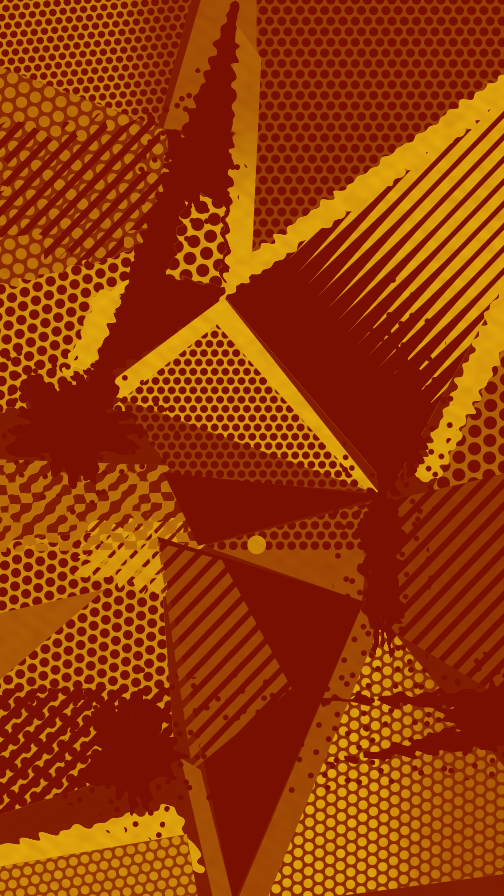
Reproduce this background procedurally as a Shadertoy shader.

```glsl
// Grunge collage of sharp triangles in maroon and gold, with halftones, slanted stripes and ink splats.
// Each layer paints one tone (0 maroon, 1 gold) through a signed distance; a ramp colours the result.
// Plane: x runs 0 to 4.32 rightwards, y runs 0 to 7.68 downwards.

vec2 pos;
float pixel, tone;

void paint(float value, float d) {
    tone = mix(tone, value, clamp(0.5 - d / pixel, 0.0, 1.0));
}
void ink(float d) { paint(0.0, d); }

float edge(float ax, float ay, float bx, float by) {
    vec2 d = normalize(vec2(bx - ax, by - ay)), q = pos - vec2(ax, ay);
    return d.y * q.x - d.x * q.y;
}

// Convex shapes, corners clockwise on screen
float tri(float ax, float ay, float bx, float by, float cx, float cy) {
    return max(edge(ax, ay, bx, by), max(edge(bx, by, cx, cy), edge(cx, cy, ax, ay)));
}
float quad(float ax, float ay, float bx, float by, float cx, float cy, float dx, float dy) {
    return max(max(edge(ax, ay, bx, by), edge(bx, by, cx, cy)), max(edge(cx, cy, dx, dy), edge(dx, dy, ax, ay)));
}

// Discs on a tilted honeycomb
float dots(float angle, float gap) {
    vec2 s = gap * vec2(1.0, 1.732);
    vec2 q = mat2(cos(angle), sin(angle), -sin(angle), cos(angle)) * pos;
    float d = min(length(mod(q, s) - 0.5 * s), length(mod(q + 0.5 * s, s) - 0.5 * s));
    return d - 0.38 * gap;
}

// Rising diagonal bars
float stripes(float halfWidth) {
    float gap = 0.133;
    return abs(mod(dot(pos, vec2(0.72, 0.694)), gap) - 0.5 * gap) - halfWidth;
}

float splat(float x, float y, float w, float h) {
    vec2 q = (pos - vec2(x, y)) / vec2(w, h);
    float a = atan(q.y, q.x);
    float rim = 1.0 + 0.13 * sin(5.0 * a + x) + 0.16 * sin(13.0 * a + 2.0 * sin(4.0 * a));
    return (length(q) - rim) * min(w, h);
}

// Distance to the nearest scattered point
float cells(vec2 q) {
    float nearest = 2.0;
    for (int i = 0; i < 9; i++) {
        vec2 c = floor(q) + vec2(i % 3 - 1, i / 3 - 1);
        vec2 h = fract(sin(c.x * vec2(127.1, 269.5) + c.y * vec2(311.7, 183.3)) * 437.58);
        nearest = min(nearest, length(q - c - h));
    }
    return nearest;
}

void mainImage(out vec4 fragColor, in vec2 fragCoord) {
    pos = vec2(fragCoord.x, iResolution.y - fragCoord.y) / iResolution.xy * vec2(4.32, 7.68);
    pixel = 7.68 / iResolution.y;
    float x = pos.x, y = pos.y, specks = cells(pos * 7.0), d;
    float rough = 0.02 * sin(x * 23.0 + 3.0 * sin(y * 17.0)) + 0.015 * sin(y * 41.0 - x * 33.0);
    tone = 0.08;

    // Upper left halftones: holes, beads under slashes, holes
    d = quad(-1., -1., 1.9, -1., 1.35, 1.1, -1., 0.2);
    paint(mix(0.7, 0.3, smoothstep(0.9, 1.5, x)), d);
    ink(max(d, dots(0.1, 0.088)));
    d = quad(-1., 0.2, 2.2, 1.4, 1.5, 2.6, -1., 2.6);
    paint(0.17, d);
    paint(0.6, max(d, dots(0.35, 0.128)));
    ink(max(splat(0.7, 1.65, 0.85, 0.6), stripes(0.03)));
    d = quad(-1., 2.75, 1.3, 2.1, 0.7, 3.4, -1., 3.7) + rough;
    paint(0.8, d);
    ink(max(d, dots(0.4, 0.12)));

    // Upper right halftone and the central strips
    d = quad(2.2, -1., 5., -1., 5., 0.3, 2.1, 2.3);
    paint(0.29, d);
    ink(max(d, dots(0., 0.105)));
    paint(0.4, quad(1.75, -0.1, 2.2, -0.1, 2.2, 1.2, 1.4, 1.1));
    paint(mix(0.5, 0.9, smoothstep(0.8, 2., y)), quad(2.02, 0.2, 2.24, 0.5, 2.15, 2.4, 1.9, 2.5));

    // Dark spike with a perforated gold wedge
    ink(tri(2.04, -0.1, 1.93, 2.6, 0.7, 3.35) + rough);
    d = quad(1.6, 1.6, 1.92, 1.75, 1.9, 2.48, 1.45, 2.35) + rough;
    paint(0.85, d);
    ink(max(d, dots(0.3, 0.15)));
    paint(0.93, quad(0.8, 2.55, 1.1, 2.4, 0.8, 3.15, 0.55, 3.2) + rough);

    // Striped fan opening to the right
    d = quad(1.92, 2.54, 5., 0.14, 5., 1.2, 3.35, 4.2);
    paint(0.9, d);
    float depth = edge(1.92, 2.54, 3.35, 4.2);
    ink(max(d, stripes(mix(0.085, 0.022, smoothstep(0., 1.9, depth)))));
    paint(0.92, quad(2., 2.3, 5., 0.12, 5., 0.42, 1.92, 2.54) + rough);

    // Right margin: perforated patch, gold bar, dim stripes
    d = tri(4.7, 2.2, 5., 4.4, 3.7, 4.2);
    paint(0.5, d);
    ink(max(d, dots(0.5, 0.15)));
    paint(0.9, quad(4.4, 2.2, 4.4, 2.85, 3.75, 4.1, 3.55, 4.1) + rough);
    d = quad(3.3, 4.3, 5., 3.9, 5., 6.4, 3.35, 5.4);
    ink(d);
    paint(0.24, max(d, stripes(0.038)));

    // Lower left: gold halftone, brown wedge, slashes
    d = quad(-1., 4.75, 1.35, 4.5, 1.5, 6.5, -1., 7.3);
    paint(0.75, d);
    ink(max(d, dots(0.45, 0.115)));
    ink(max(max(d, 5.9 - y), stripes(0.035)));
    paint(0.45, tri(-0.2, 5.3, 0.9, 5.05, -0.2, 6.));
    paint(0.85, max(splat(1.2, 4.75, 0.5, 0.3), stripes(0.05)));
    paint(0.6, max(quad(-1., 3.9, 1.7, 4., 1.7, 4.7, -1., 4.75), stripes(0.035) + rough));
    paint(0.92, quad(-0.1, 7.27, 1.5, 6.9, 1.75, 7.45, -0.1, 7.5) + rough);
    d = tri(-1., 7.6, 1.6, 7.15, 1.75, 8.);
    paint(0.25, d);
    paint(0.75, max(d, dots(0.2, 0.1)));

    // Dark lower triangle with brown stripes and an edge strip
    ink(tri(1.35, 4.6, 3.12, 5.15, 2., 7.75));
    paint(0.33, max(quad(1.35, 4.65, 1.9, 4.8, 2.5, 5.9, 1.65, 6.6), stripes(0.04)));
    paint(0.4, quad(1.55, 6.5, 1.72, 6.6, 2.02, 7.8, 1.85, 7.8));

    // Lower right beaded pyramid
    d = quad(3.1, 5.2, 3.4, 5.45, 5., 7.4, 2., 7.8);
    paint(0.36, d);
    d = max(d, edge(2.25, 7.8, 3.2, 5.5));
    paint(0.18, d);
    paint(mix(0.9, 0.5, smoothstep(3.1, 4., x)), max(d, dots(0.5, 0.105)));

    // Central gold triangle, perforated core and brown shards
    paint(0.93, tri(1.92, 2.55, 3.27, 4.25, 0.85, 3.35));
    d = tri(1.86, 2.78, 3.15, 4.22, 0.95, 3.5);
    float shade = tri(1., 3.4, 3.2, 4.22, 1.5, 4.08);
    paint(0.85, d);
    paint(0.27, shade);
    ink(max(min(d, shade), dots(0., 0.092)));
    ink(tri(1.4, 4.05, 3.3, 4.25, 1.7, 4.68));
    d = tri(1.75, 4.68, 3.2, 4.3, 3.1, 5.15);
    paint(0.36, d);
    ink(max(max(d, y - 4.72), dots(0., 0.1)));
    paint(0.75, length(pos - vec2(2.2, 4.67)) - 0.08);

    // Ink splats, smears and droplets
    d = min(splat(0.62, 3.65, 0.5, 0.42), splat(1.13, 6.45, 0.36, 0.42));
    d = min(d, min(splat(3.28, 4.8, 0.17, 0.75), splat(3.45, 3.6, 0.2, 0.5)));
    d = min(d, min(splat(4.3, 6.15, 0.45, 0.25), splat(1.62, 1.4, 0.2, 0.33)));
    d = min(d, min(tri(2.6, 6., 4.4, 5.9, 4.4, 6.1), tri(2.9, 6.53, 4.4, 6.1, 4.4, 6.4)));
    ink(d + rough);
    ink(max(d - 0.25, specks / 7.0 - 0.025));

    // Worn print texture and colour ramp
    tone *= 1.0 + 1.2 * rough - 0.06 * smoothstep(0.4, 0.9, specks);
    fragColor = vec4(mix(vec3(0.47, 0.06, 0.), vec3(0.9, 0.68, 0.05), min(tone, 1.)), 1.);
}
```
